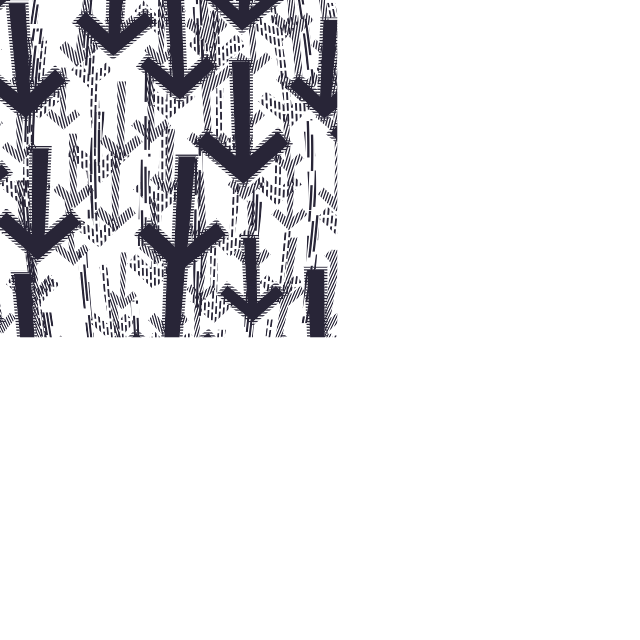
Give the GLSL for this pattern, as a Shadertoy shader.

```glsl
const vec3 PAPER = vec3(1.0);
const vec3 INK = vec3(0.155, 0.145, 0.215);
const float PANEL = 0.527;              // panel side as a share of the canvas
const vec2 ARM_DIR = vec2(0.755, 0.656);

vec2 hash2(vec2 p, float seed) {
    vec2 k = vec2(dot(p, vec2(127.1, 311.7)), dot(p, vec2(269.5, 183.3)));
    return fract(sin(k + seed * 17.3) * 43758.545);
}

// Coverage of a shape from its signed distance
float cover(float dist, float px) {
    return clamp(0.5 - dist / px, 0.0, 1.0);
}

// Downward arrow with its tip at the origin
float arrow(vec2 p, float arm, float thick, float stemHalf, float stemLen) {
    vec2 s = vec2(abs(p.x), p.y);
    float along = dot(s, ARM_DIR);
    float across = dot(s, vec2(-ARM_DIR.y, ARM_DIR.x));
    float head = max(along - arm, abs(across - 0.5 * thick) - 0.5 * thick);
    float taper = mix(0.8, 1.1, clamp(p.y / stemLen, 0.0, 1.0));
    float stem = max(s.x - stemHalf * taper, max(thick - p.y, p.y - stemLen));
    return min(head, stem);
}

// Nearest arrow on a jittered grid with staggered columns
// form: arm length, arm thickness, half stem width, stem length
float scatter(vec2 q, vec2 cell, vec4 form, float density, float seed) {
    float nearest = 1.0;
    for (int i = -1; i <= 1; i++) {
        float col = floor(q.x / cell.x) + float(i);
        float shift = 0.5 * mod(col, 2.0);
        for (int j = -2; j <= 1; j++) {
            float row = floor(q.y / cell.y - shift) + float(j);
            vec2 id = vec2(col, row);
            vec2 jitter = hash2(id, seed) - 0.5;
            vec2 trait = hash2(id, seed + 5.0);
            if (hash2(id, seed + 9.0).x > density) continue;
            vec2 tip = (vec2(col, row + shift) + 0.5 + jitter * 0.36) * cell;
            vec2 p = q - tip;
            p.x -= p.y * (trait.y - 0.5) * 0.18;
            float size = mix(0.75, 1.15, trait.x);
            nearest = min(nearest, arrow(p / size, form.x, form.y, form.z, form.w) * size);
        }
    }
    return nearest;
}

// Parallel lines across x
float stripes(float x, float period, float duty, float px) {
    float dist = abs(fract(x / period) - 0.5) * period;
    return cover(dist - 0.5 * duty * period, px);
}

// Upright lines broken into dashes, each line with its own offset
float dashes(vec2 p, float period, float duty, float dashLen, float px) {
    float offset = hash2(vec2(floor(p.x / period), 3.0), 2.0).x;
    float gaps = stripes(p.y + offset * dashLen, dashLen, 0.72, px);
    return stripes(p.x, period, duty, px) * gaps;
}

void mainImage(out vec4 fragColor, in vec2 fragCoord) {
    vec2 uv = fragCoord / iResolution.xy;
    vec2 q = (uv - vec2(0.0, 1.0 - PANEL)) / PANEL;
    float px = 1.0 / (PANEL * iResolution.y);

    // Barrel bend makes the upright lines lean toward the sides
    float bend = q.y - 0.55;
    vec2 w = vec2(0.5 + (q.x - 0.5) * (1.0 + 0.5 * bend * bend), q.y);

    // Small grey arrows in fine slanted hatching
    float small = cover(scatter(w, vec2(0.135, 0.2), vec4(0.08, 0.026, 0.011, 0.22), 0.85, 1.0), px);
    float lean = (w.x < 0.5 ? 0.3 : -0.3) * w.y;
    float ink = small * stripes(w.x + lean, 0.0087, 0.48, px);

    // Medium arrows in coarse broken hatching
    float medium = cover(scatter(w, vec2(0.19, 0.25), vec4(0.11, 0.04, 0.012, 0.26), 0.85, 2.0), px);
    ink = max(ink, medium * dashes(w, 0.0125, 0.45, 0.032, px));

    // Dark bundles of long upright streaks
    float bundle = cover(scatter(w, vec2(0.17, 0.4), vec4(0.0, 0.0, 0.016, 0.32), 0.8, 3.0), px);
    ink = max(ink, bundle * dashes(w, 0.0115, 0.6, 0.15, px));

    // Large solid arrows with a combed fringe
    float large = scatter(q, vec2(0.21, 0.43), vec4(0.165, 0.044, 0.022, 0.33), 0.92, 4.0);
    float fringe = cover(large - 0.009, px) * stripes(q.y, 0.0085, 0.45, px);
    ink = max(ink, max(cover(large, px), fringe));

    // Blank paper outside the panel
    ink *= cover(max(q.x - 1.0, -q.y), px);
    fragColor = vec4(mix(PAPER, INK, ink), 1.0);
}
```
